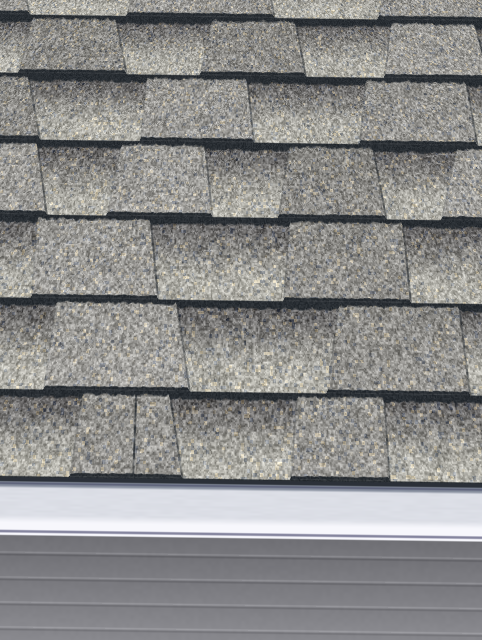
Write a WebGL 1 fragment shader that draws this texture.

```glsl
precision highp float;
// Laminated roof shingles in seven receding courses above a white gutter and siding.
// Courses follow a quadratic spacing; each repeats flared raised tabs over recessed,
// graded ones, with mineral granules from value noise and shadows at the overlaps.
uniform vec2 u_resolution;

float hash(vec2 p) {
  vec3 q = fract(vec3(p.xyx) * 0.1031);
  q += dot(q, q.yzx + 33.33);
  return fract((q.x + q.y) * q.z);
}

float noise(vec2 p) {
  vec2 i = floor(p), f = fract(p);
  f = f * f * (3.0 - 2.0 * f);
  return mix(mix(hash(i), hash(i + vec2(1.0, 0.0)), f.x),
             mix(hash(i + vec2(0.0, 1.0)), hash(i + 1.0), f.x), f.y);
}

// Lower edge of a course, measured down from the top; the canvas is 100 units tall.
float courseEdge(float n) { return 2.86 + 8.46 * n + 0.65 * n * n; }

// First tab position, repeat distance and tab width of each course.
vec3 courseSpacing(float row) {
  if (row < 0.5) return vec3(21.9, 38.6, 19.5);
  if (row < 1.5) return vec3(5.2, 28.0, 12.8);
  if (row < 2.5) return vec3(23.0, 34.2, 15.5);
  if (row < 3.5) return vec3(19.1, 26.2, 12.8);
  if (row < 4.5) return vec3(5.9, 39.4, 17.5);
  if (row < 5.5) return vec3(8.9, 44.1, 18.6);
  return vec3(13.0, 33.5, 13.4);
}

float stripe(float d, float halfWidth, float soft) {
  return 1.0 - smoothstep(halfWidth - soft, halfWidth + soft, abs(d));
}

vec3 shingles(vec2 p, float aa) {
  float n = (-8.46 + sqrt(71.6 + 2.6 * (p.y - 2.86))) / 1.3;
  float row = min(ceil(n), 6.0);
  float top = courseEdge(row - 1.0);
  float bottom = min(courseEdge(row), 75.0);
  float v = clamp((p.y - top) / (bottom - top), 0.0, 1.0);

  // Tabs widen toward the lower edge.
  vec3 spacing = courseSpacing(row);
  float x = p.x - spacing.x;
  float tab = floor((x + 4.0) / spacing.y);
  float u = x - tab * spacing.y;
  vec2 id = vec2(tab + 20.0, row + 7.0);
  float tone = hash(id * 3.7);
  float left = u + (0.8 + 1.8 * hash(id + 31.0)) * v;
  float right = spacing.z + (0.9 + 1.6 * hash(id + 57.0)) * v - u;
  float raised = smoothstep(-aa, aa, min(left, right));

  // Even tone on raised tabs, dark-to-light grading on recessed ones.
  vec3 evenGray = vec3(0.575, 0.57, 0.555) + 0.08 * (tone - 0.5);
  vec3 graded = mix(vec3(0.40, 0.395, 0.395), vec3(0.69, 0.685, 0.655),
                    smoothstep(0.0, 0.85, v + 0.12 * (noise(p * 0.6 + 60.0) - 0.5)));
  vec3 color = mix(graded, evenGray + 0.04 * (v - 0.5), raised);

  // Granules shrink with distance.
  vec2 grain = vec2((p.x - 37.6) / (0.24 + 0.027 * n) + 400.0, n * 34.0 + 100.0);
  float coarse = noise(grain), fine = noise(grain * 1.9 + 17.0);
  color += 0.27 * (coarse - 0.5) + 0.22 * (fine - 0.5);
  color += 0.05 * (noise(p * 0.9 + 40.0) - 0.5);
  float speck = hash(floor(grain * 0.8));
  color += vec3(0.13, 0.10, 0.04) * smoothstep(0.90, 0.97, speck);
  color -= vec3(0.10, 0.08, 0.04) * (1.0 - smoothstep(0.04, 0.10, speck));

  // Worn seams along the tab sides, plus one split tab.
  float wear = 0.35 + 0.65 * noise(vec2(p.y * 1.4, row * 9.0 + tab * 3.0 + 50.0));
  float seam = 0.75 * stripe(right + 0.1, 0.15, 0.12) + 0.3 * stripe(left, 0.12, 0.12);
  if (row > 5.5 && abs(tab) < 0.5) seam += stripe(u - 8.3 + 0.5 * v, 0.15, 0.12);
  vec3 shadow = vec3(0.15, 0.17, 0.19) + 0.09 * (fine - 0.4);
  color = mix(color, shadow, clamp(seam * wear, 0.0, 1.0));

  // Shade below the course above, and the thick lip of raised tabs.
  float ragged = 0.35 * (noise(vec2(p.x * 1.6, row * 13.0 + 5.0)) + coarse - 1.0);
  float depth = mix(1.05, 0.5, raised) + ragged;
  float overlapShade = 1.0 - smoothstep(depth - 0.2, depth + 0.25, p.y - top);
  float lipDepth = mix(0.12, 0.72, raised) + 0.4 * ragged * raised;
  float lip = 1.0 - smoothstep(lipDepth - 0.14, lipDepth + 0.14, bottom - p.y);
  color = mix(color, shadow, max(overlapShade, lip));
  float ply = raised * stripe(bottom - p.y - 0.22, 0.08, 0.12);
  return mix(color, vec3(0.36, 0.37, 0.38), 0.55 * ply * coarse);
}

vec3 gutterAndSiding(vec2 p, float aa) {
  vec3 color = mix(vec3(0.52, 0.55, 0.61), vec3(0.86, 0.87, 0.90),
                   smoothstep(76.3, 76.8, p.y));
  color += 0.02 * (noise(p * vec2(0.5, 3.0)) - 0.5);
  color = mix(color, vec3(0.97, 0.97, 0.99), smoothstep(80.8, 82.3, p.y));
  color = mix(color, vec3(0.37, 0.39, 0.48), stripe(p.y - 76.0, 0.16, aa));
  color = mix(color, vec3(0.52, 0.52, 0.62), stripe(p.y - 83.5, 0.2, aa));

  // Siding in shallow steps, brighter toward the bottom.
  float board = (p.y - 86.8) / 3.9;
  float ridge = (board - floor(board + 0.5)) * 3.9;
  vec3 siding = vec3(0.475, 0.475, 0.495) + 0.006 * (p.y - 90.0);
  siding += 0.025 * (fract(board) - 0.5) + 0.012 * (noise(p * 1.5) - 0.5);
  siding += 0.07 * stripe(ridge, 0.15, aa) - 0.06 * stripe(ridge - 0.35, 0.14, aa);
  return mix(color, siding, smoothstep(84.1 - aa, 84.1 + aa, p.y));
}

void main() {
  vec2 p = vec2(gl_FragCoord.x, u_resolution.y - gl_FragCoord.y) * 100.0 / u_resolution.y;
  float aa = 100.0 / u_resolution.y;
  p.y -= 0.014 * (p.x - 37.6);
  vec3 roof = mix(shingles(p, aa), vec3(0.17, 0.19, 0.22), smoothstep(74.9, 75.2, p.y));
  vec3 color = mix(roof, gutterAndSiding(p, aa), smoothstep(75.7 - aa, 75.7 + aa, p.y));
  gl_FragColor = vec4(clamp(color, 0.0, 1.0), 1.0);
}
```
